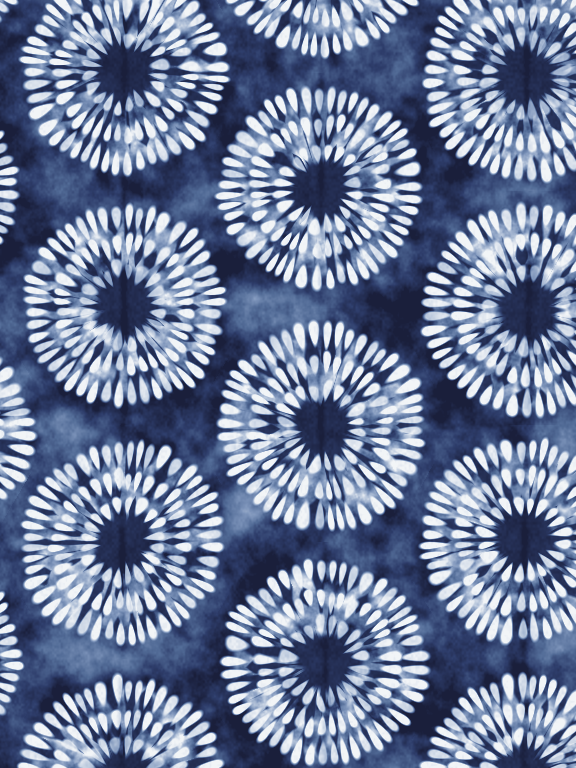
Reproduce this pattern procedurally as a WebGL 1 fragment shader.

```glsl
precision highp float;
uniform vec2 u_resolution;

#define PITCH vec2(0.349, 0.407)
#define ORIGIN vec2(0.215, -0.015)
#define RADIUS 0.181
#define JITTER 0.014
#define PETALS 48.0
#define SPOKES 30.0
#define INK vec3(0.10, 0.12, 0.23)
#define NAVY vec3(0.18, 0.24, 0.42)
#define DENIM vec3(0.32, 0.42, 0.59)
#define SKY vec3(0.49, 0.58, 0.73)
#define ICE vec3(0.70, 0.76, 0.85)
#define WHITE vec3(0.95, 0.96, 0.97)

float hash(vec2 p) {
  return fract(sin(dot(p, vec2(127.1, 311.7))) * 43758.5453);
}

float noise(vec2 p) {
  vec2 i = floor(p), f = fract(p);
  f = f * f * (3.0 - 2.0 * f);
  return mix(mix(hash(i), hash(i + vec2(1.0, 0.0)), f.x),
             mix(hash(i + vec2(0.0, 1.0)), hash(i + 1.0), f.x), f.y);
}

float fbm(vec2 p) {
  float sum = 0.0, amp = 0.5;
  for (int i = 0; i < 4; i++) {
    sum += amp * noise(p);
    p = mat2(1.6, 1.2, -1.2, 1.6) * p + 7.3;
    amp *= 0.5;
  }
  return sum / 0.9375;
}

// Dye strength to colour: 0 is deepest ink, 1 is undyed cloth
vec3 dye(float tone) {
  float s = clamp(tone, 0.0, 1.0) * 5.0;
  vec3 c = mix(INK, NAVY, clamp(s, 0.0, 1.0));
  c = mix(c, DENIM, clamp(s - 1.0, 0.0, 1.0));
  c = mix(c, SKY, clamp(s - 2.0, 0.0, 1.0));
  c = mix(c, ICE, clamp(s - 3.0, 0.0, 1.0));
  return mix(c, WHITE, clamp(s - 4.0, 0.0, 1.0));
}

// One ring of teardrops, wide outside and tapering inward
float petals(float turn, float t, float count, float ring, float size, vec2 seed) {
  float u = turn * count;
  float cell = mod(floor(u), count);
  float shift = hash(vec2(cell, floor(ring * 91.0)) + seed);
  float vary = hash(vec2(cell + 53.0, floor(ring * 67.0)) + seed);
  float along = (t - ring - (shift - 0.5) * 0.05) / (size * mix(0.8, 1.2, vary));
  along *= along < 0.0 ? 0.62 : 1.0;
  float across = (fract(u) - 0.5 + (vary - 0.5) * 0.1)
               / (0.39 + 0.08 * clamp(along, -1.0, 1.0));
  float drop = 1.0 - smoothstep(0.65, 1.08, length(vec2(across, along)));
  return drop * mix(0.7, 1.0, shift);
}

// Dark pleat lines of uneven width that come and go along the radius
float spokes(float turn, float t, vec2 seed) {
  float u = turn * SPOKES;
  float line = mod(floor(u + 0.5), SPOKES);
  float gap = abs(fract(u + 0.5) - 0.5);
  float width = 0.75 * noise(vec2(line, t * 6.0) + seed) - 0.24;
  return 1.0 - smoothstep(width - 0.1, width + 0.1, gap);
}

float medallion(vec2 q, vec2 id, float ground, float cloud) {
  vec2 seed = id * 17.0 + 40.0;
  vec2 dir = q / max(length(q), 0.0001);
  float t = length(q) / (RADIUS * mix(0.95, 1.03, hash(seed)));
  t += 0.07 * (noise(dir * 2.5 + seed) - 0.5);
  float turn = atan(q.y, q.x) / 6.2831853 + 0.02 * (noise(dir * 3.0 + seed + 9.0) - 0.5);
  float streak = noise(dir * 9.0 + seed + t);

  // Mottled disc with pleats
  float body = 0.54 + 1.3 * (cloud - 0.5) + 0.4 * (streak - 0.5);
  body = mix(body, 0.06, 0.9 * spokes(turn, t, seed));
  float inside = 1.0 - smoothstep(0.84, 0.97, t + 0.08 * (streak - 0.5));
  float halo = exp(-pow((t - 1.0) / 0.1, 2.0));
  float tone = mix(ground + halo * (0.3 * streak - 0.18), body, inside);

  // Ragged dark core
  float core = 1.0 - smoothstep(0.25, 0.37, t + 0.16 * (noise(dir * 5.0 + seed) - 0.5));
  tone = mix(tone, 0.03 + 0.12 * cloud, core);

  // Undyed rings
  float wave = 0.06 * (noise(dir * 4.0 + seed + 21.0) - 0.5);
  float white = petals(turn, t, PETALS, 0.91, 0.105, seed);
  white = max(white, petals(turn, t + wave, PETALS * 0.75, 0.63, 0.085, seed));
  float inner = mix(0.7, 1.0, hash(seed + 5.0));
  white = max(white, inner * petals(turn, t - wave, 20.0, 0.37, 0.075, seed));
  return mix(tone, 1.0, clamp(white * 1.2, 0.0, 1.0));
}

void main() {
  vec2 p = gl_FragCoord.xy / u_resolution.x;

  // Nearest centre on the staggered lattice
  vec2 offset = vec2(9.0), id = vec2(0.0);
  for (int i = -1; i <= 1; i++) {
    float col = floor((p.x - ORIGIN.x) / PITCH.x + 0.5) + float(i);
    float stagger = 0.5 * mod(col, 2.0);
    float row = floor((p.y - ORIGIN.y) / PITCH.y - stagger + 0.5);
    vec2 cell = vec2(col, row);
    vec2 nudge = vec2(hash(cell + 3.0), hash(cell + 8.0)) - 0.5;
    vec2 q = p - ORIGIN - PITCH * vec2(col, row + stagger) - JITTER * nudge;
    if (dot(q, q) < dot(offset, offset)) { offset = q; id = cell; }
  }

  // Cloudy ground, medallions, vertical fold and weave
  float cloud = fbm(p * 38.0);
  float ground = 0.21 + 0.9 * (fbm(p * 9.0 + 31.0) - 0.5) + 0.4 * (cloud - 0.5);
  float tone = medallion(offset, id, ground, cloud);
  tone -= 0.16 * exp(-pow(offset.x / 0.006, 2.0)) * noise(p * vec2(8.0, 30.0));
  tone += 0.07 * (noise(p * vec2(260.0, 200.0)) - 0.5);
  gl_FragColor = vec4(dye(tone), 1.0);
}
```
